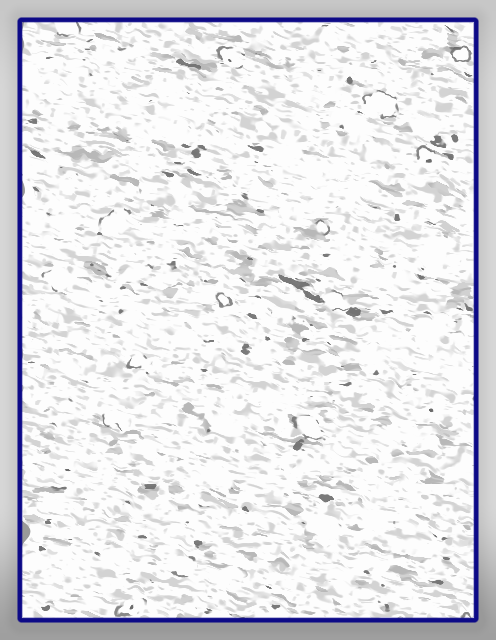
Give the GLSL for this texture, as a Shadertoy shader.

```glsl
// Pale stone-like sheet of fine grey flecks and white voids, in a blue frame on a grey margin.

const vec3 PAPER = vec3(0.992);
const vec3 FRAME_BLUE = vec3(0.05, 0.04, 0.53);
const vec3 MARGIN_LIGHT = vec3(0.84);
const vec3 MARGIN_DARK = vec3(0.60);
const vec3 HAIR_GREY = vec3(0.77);
const vec3 FLECK_GREY = vec3(0.72);
const vec3 DARK_GREY = vec3(0.42);
const float FRAME_INSET = 0.031;
const float FRAME_HALF_WIDTH = 0.0037;
const float CORNER_RADIUS = 0.003;
const float GRAIN_TILT = 0.24;
const float VOID_CELL = 0.078;
const float VOID_SHARE = 0.55;

float hash(vec2 p) {
    vec3 q = fract(vec3(p.xyx) * 0.1031);
    q += dot(q, q.yzx + 33.33);
    return fract((q.x + q.y) * q.z);
}

float noise(vec2 p) {
    vec2 i = floor(p), f = fract(p);
    f = f * f * (3.0 - 2.0 * f);
    return mix(mix(hash(i), hash(i + vec2(1, 0)), f.x),
               mix(hash(i + vec2(0, 1)), hash(i + vec2(1, 1)), f.x), f.y);
}

float fbm(vec2 p) {
    return 0.6 * noise(p) + 0.28 * noise(p * 2.1 + 17.0) + 0.12 * noise(p * 4.3 + 41.0);
}

float roundBox(vec2 p, vec2 halfSize, float r) {
    vec2 d = abs(p) - halfSize + r;
    return length(max(d, 0.0)) + min(max(d.x, d.y), 0.0) - r;
}

// x: inside of the voids, y: dark broken rims, z: dark kernels
vec3 voids(vec2 p) {
    vec2 wobble = vec2(fbm(p * 55.0), fbm(p * 55.0 + 90.0)) - 0.5;
    vec2 q = p + 0.022 * wobble;
    vec2 home = floor(q / VOID_CELL);
    vec3 result = vec3(0.0);
    for (int y = -1; y <= 1; y++)
    for (int x = -1; x <= 1; x++) {
        vec2 id = home + vec2(x, y) + 50.0;
        if (hash(id + 3.7) > VOID_SHARE) continue;
        vec2 jitter = 0.2 + 0.6 * vec2(hash(id + 11.0), hash(id + 23.0));
        vec2 v = q - (id - 50.0 + jitter) * VOID_CELL;
        float turn = 1.1 * (hash(id + 31.0) - 0.7);
        v = mat2(cos(turn), -sin(turn), sin(turn), cos(turn)) * v;
        vec2 size = mix(vec2(0.012, 0.008), vec2(0.028, 0.016), hash(id + 47.0));
        float d = (length(v / size) - 1.0) * size.y;
        result.x = max(result.x, smoothstep(0.002, -0.002, d));
        float rim = smoothstep(0.0022, 0.0007, abs(d - 0.001));
        rim *= smoothstep(0.48, 0.62, noise(p * 70.0 + id));
        result.y = max(result.y, rim * step(0.68, hash(id + 59.0)));
        float kernel = smoothstep(0.0045, 0.0025, length(v * vec2(0.8, 1.1)));
        result.z = max(result.z, kernel * step(0.92, hash(id + 71.0)));
    }
    return result;
}

vec3 sheet(vec2 p) {
    // Grain coordinates run along the slightly falling streaks
    float c = cos(GRAIN_TILT), s = sin(GRAIN_TILT);
    vec2 g = vec2(c * p.x - s * p.y, s * p.x + c * p.y);
    g.y += 0.016 * (fbm(p * 22.0) - 0.5) + 0.006 * (noise(p * 75.0) - 0.5);
    float patches = fbm(p * 13.0 + 5.0) - 0.5;

    // Fine hairs, then broader hatched flecks, then rare dark ones
    float hair = noise(g * vec2(62.0, 170.0));
    float thread = noise(g * vec2(95.0, 230.0) + 60.0);
    float hairs = smoothstep(0.66, 0.88, hair + 0.25 * patches);
    hairs = max(hairs, 0.7 * smoothstep(0.70, 0.92, thread));
    float body = fbm(g * vec2(30.0, 82.0) + 130.0) + 0.22 * patches;
    float flecks = smoothstep(0.69, 0.735, body);
    float hatch = smoothstep(0.3, 0.7, noise(g * vec2(50.0, 240.0) + 9.0));
    float darkBody = fbm(g * vec2(34.0, 72.0) + 270.0) + 0.15 * patches;
    float darks = smoothstep(0.80, 0.84, darkBody);

    vec3 hole = voids(p);
    float solid = 1.0 - hole.x;
    vec3 col = mix(PAPER, HAIR_GREY, 0.75 * hairs * solid);
    col = mix(col, FLECK_GREY + 0.1 * hatch, flecks * solid);
    col = mix(col, DARK_GREY, 0.9 * darks * solid);
    return mix(col, DARK_GREY, max(0.8 * hole.y, hole.z));
}

void mainImage(out vec4 fragColor, in vec2 fragCoord) {
    vec2 p = fragCoord / iResolution.y;
    float pixel = 1.0 / iResolution.y;
    vec2 centre = vec2(0.5 * iResolution.x / iResolution.y, 0.5);
    vec2 halfSize = centre - FRAME_INSET;
    float box = roundBox(p - centre, halfSize, CORNER_RADIUS);

    // Margin: darker at the foot, with a soft shade around the frame
    float shade = 0.9 * smoothstep(0.22, 0.0, p.y) + 0.25 * smoothstep(0.85, 1.0, p.y);
    shade += 0.25 * smoothstep(0.03, 0.0, box);
    vec3 margin = mix(MARGIN_LIGHT, MARGIN_DARK, min(shade, 1.0));

    // Sheet with a few grey chips along its left side
    vec3 col = sheet(p);
    float fromLeft = p.x - FRAME_INSET;
    float chipDepth = 0.07 * (fbm(vec2(p.y * 17.0, 4.0)) - 0.62);
    chipDepth += 0.022 * smoothstep(0.1, 0.03, p.y);
    float chip = smoothstep(-0.001, 0.001, chipDepth - fromLeft);
    col = mix(col, FLECK_GREY - 0.12, chip);

    col = mix(col, margin, smoothstep(-pixel, pixel, box));
    float line = abs(box) - FRAME_HALF_WIDTH;
    col = mix(col, FRAME_BLUE, smoothstep(pixel, -pixel, line));
    fragColor = vec4(col, 1.0);
}
```
